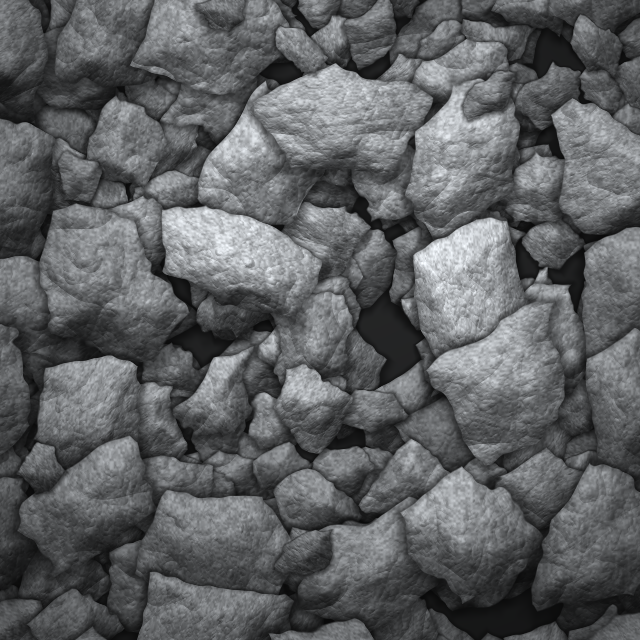
Write a WebGL 2 fragment shader that draws this texture.

```glsl
#version 300 es
precision highp float;

uniform vec2 u_resolution;
out vec4 fragColor;

const float TAU = 6.28318;
const int SIDES = 7;
const vec3 LIGHT_DIR = vec3(-0.16, 0.52, 0.84);
const vec3 STONE_TINT = vec3(0.98, 1.0, 1.02);

float hash(vec2 p) {
    return fract(sin(dot(p, vec2(127.1, 311.7))) * 43758.55);
}

vec2 hash2(vec2 p) {
    return vec2(hash(p), hash(p + 19.37));
}

float noise(vec2 p) {
    vec2 i = floor(p), f = fract(p);
    f = f * f * (3.0 - 2.0 * f);
    float low = mix(hash(i), hash(i + vec2(1, 0)), f.x);
    float high = mix(hash(i + vec2(0, 1)), hash(i + vec2(1, 1)), f.x);
    return mix(low, high, f.y);
}

// Creased height of the stone skin
float relief(vec2 p) {
    float height = 0.0, amplitude = 0.019;
    p *= 10.0;
    for (int i = 0; i < 5; i++) {
        float n = noise(p);
        height += amplitude * mix(n, abs(2.0 * n - 1.0), 0.65);
        p = mat2(0.8, 0.6, -0.6, 0.8) * p * 2.1 + 5.3;
        amplitude *= 0.42;
    }
    return height;
}

vec2 reliefSlope(vec2 p) {
    const float STEP = 0.0013;
    float h = relief(p);
    return vec2(relief(p + vec2(STEP, 0)) - h, relief(p + vec2(0, STEP)) - h) / STEP;
}

// Faceted block: xy = surface tilt, z = signed distance to the outline
vec3 block(vec2 q, vec2 id) {
    vec2 topTilt = (hash2(id + 7.7) - 0.5) * 0.5;
    float weightSum = exp(-30.0 * (0.22 - dot(q, topTilt)));
    vec2 tilt = topTilt * weightSum;
    float outline = -1.0;
    for (int i = 0; i < SIDES; i++) {
        vec2 r = hash2(id + float(i) * 3.17 + 1.3);
        float angle = (float(i) + 0.85 * r.x) * TAU / float(SIDES);
        vec2 dir = vec2(cos(angle), sin(angle));
        float side = dot(q, dir) - mix(0.42, 0.70, r.y);
        float slope = mix(0.35, 1.1, fract(r.x * 7.0 + r.y * 5.0));
        float weight = exp(30.0 * slope * side);
        tilt += dir * slope * weight;
        weightSum += weight;
        outline = max(outline, side);
    }
    return vec3(tilt / weightSum, outline);
}

// Brightness of the skin under a high, soft light
float shade(vec2 uv, vec2 tilt, vec2 id) {
    vec2 axis = (hash2(id + 4.1) - 0.5) * 1.5;
    vec2 skin = uv + axis * dot(uv, axis) + hash2(id) * 9.0;
    vec3 normal = normalize(vec3(tilt - reliefSlope(skin), 1.0));
    float lit = max(dot(normal, normalize(LIGHT_DIR)), 0.0);
    float grain = 0.6 * noise(skin * 250.0) + 0.4 * noise(skin * 90.0);
    float tone = mix(0.86, 1.10, hash(id + 2.9)) * mix(0.72, 1.28, grain);
    return (0.08 + 0.56 * pow(lit, 1.4) + 0.10 * pow(lit, 10.0)) * tone;
}

// Paints one scatter of blocks with contact shadows over what lies beneath
float paintLayer(float base, vec2 uv, float count, float presence, float level, float seed) {
    vec2 p = uv * count + seed * 0.37;
    vec2 cell = floor(p);
    float edge = 1.0 * count / min(u_resolution.x, u_resolution.y);
    for (int y = 1; y >= -1; y--) {
        for (int x = -1; x <= 1; x++) {
            vec2 home = cell + vec2(x, y);
            vec2 id = home + seed;
            if (hash(id + 11.9) > presence) continue;
            vec2 q = p - home - 0.5 - (hash2(id) - 0.5) * 0.55;
            if (length(q) > 1.15) continue;

            // Stretched, chipped outline
            float turn = hash(id + 5.5) * TAU;
            vec2 axis = vec2(cos(turn), sin(turn));
            q += axis * dot(q, axis) * 0.3;
            vec2 chip = p * 2.6 + id * 3.7;
            q += (vec2(noise(chip), noise(chip + 31.0)) - 0.5) * 0.24;
            q += (noise(chip * 4.5) - 0.5) * 0.05;

            vec3 stone = block(q, id);
            float reach = 0.13 - 0.07 * stone.y;
            base *= mix(0.42, 1.0, smoothstep(-0.02, reach, stone.z));
            if (stone.z < edge) {
                float rim = mix(0.80, 1.0, smoothstep(0.0, 0.05, -stone.z));
                float value = shade(uv, stone.xy, id) * level * rim;
                base = mix(base, value, 1.0 - smoothstep(-edge, edge, stone.z));
            }
        }
    }
    return base;
}

void main() {
    vec2 uv = gl_FragCoord.xy / min(u_resolution.x, u_resolution.y);

    // Bed, rubble, medium stones, large stones, loose chips
    float value = paintLayer(0.10, uv, 7.0, 1.0, 0.72, 29.0);
    value = paintLayer(value, uv, 12.0, 0.60, 0.86, 17.0);
    value = paintLayer(value, uv, 8.0, 0.72, 0.98, 53.0);
    value = paintLayer(value, uv, 5.0, 0.66, 1.06, 91.0);
    value = paintLayer(value, uv, 14.0, 0.06, 0.95, 137.0);

    // Pool of light falling off to the corners
    float falloff = length(uv - vec2(0.54, 0.63));
    value *= mix(1.20, 0.52, smoothstep(0.05, 0.82, falloff));
    value = 0.03 + 0.97 * value / (1.0 + 0.12 * value * value);
    fragColor = vec4(clamp(value * STONE_TINT, 0.0, 1.0), 1.0);
}
```
